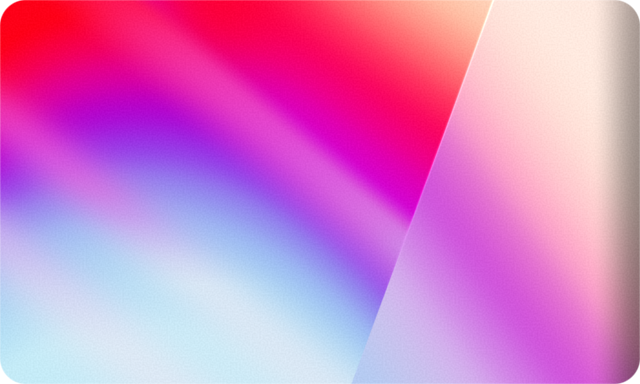
This background is drawn by a Shadertoy shader. Its source:

```glsl
// Draws folded sheets of silky colour, red through violet to pale blue, beside a
// slanted glass pane. Each sheet is a smooth colour ramp over a bent coordinate;
// soft diagonal veils, an edge shadow, fine grain and rounded corners go on top.

const float WIDTH = 1.67;   // canvas width when its height is 1
const int STOPS = 10;

const vec3 WARM_SHEET[STOPS] = vec3[STOPS](
    vec3(1.0, .83, .73), vec3(1.0, .76, .65), vec3(1.0, .60, .54), vec3(1.0, .40, .43),
    vec3(1.0, .17, .36), vec3(.98, .01, .37), vec3(.94, .0, .52), vec3(.87, .0, .72),
    vec3(.82, .02, .84), vec3(.80, .10, .87));
const vec3 COOL_SHEET[STOPS] = vec3[STOPS](
    vec3(1.0, .0, .06), vec3(.97, .0, .30), vec3(.88, .0, .60), vec3(.69, .0, .82),
    vec3(.58, .22, .91), vec3(.57, .54, .93), vec3(.61, .75, .95), vec3(.66, .83, .95),
    vec3(.71, .88, .96), vec3(.78, .93, .97));
const vec3 VEIL[STOPS] = vec3[STOPS](
    vec3(1.0, .08, .30), vec3(.97, .17, .55), vec3(.93, .23, .72), vec3(.89, .28, .82),
    vec3(.86, .36, .87), vec3(.85, .45, .88), vec3(.80, .57, .92), vec3(.80, .73, .94),
    vec3(.84, .85, .95), vec3(.88, .92, .96));
const vec3 PANE[STOPS] = vec3[STOPS](
    vec3(.70, .80, .95), vec3(.78, .77, .93), vec3(.83, .71, .93), vec3(.82, .50, .90),
    vec3(.81, .30, .86), vec3(.88, .42, .82), vec3(1.0, .66, .78), vec3(1.0, .80, .81),
    vec3(1.0, .89, .85), vec3(1.0, .92, .88));
const vec3 RED = vec3(1.0, .0, .16);

// Blends evenly spaced colour stops with a normalised Gaussian kernel
vec3 ramp(vec3 stops[STOPS], float t) {
    float s = clamp(t, 0.0, 1.0) * float(STOPS - 1);
    vec3 sum = vec3(0.0);
    float total = 0.0;
    for (int i = 0; i < STOPS; i++) {
        float d = s - float(i);
        float w = exp(-1.8 * d * d);
        sum += w * stops[i];
        total += w;
    }
    return sum / total;
}

float bell(float d, float radius) {
    return exp(-d * d / (radius * radius));
}

float remap(float v, float lo, float hi) {
    return (v - lo) / (hi - lo);
}

vec2 gradientAt(vec2 cell) {
    vec3 h = fract(cell.xyx * vec3(.1031, .1030, .0973));
    h += dot(h, h.yzx + 33.33);
    float angle = 6.2832 * fract((h.x + h.y) * h.z);
    return vec2(cos(angle), sin(angle));
}

float gradientNoise(vec2 p) {
    vec2 i = floor(p), f = fract(p);
    vec2 u = f * f * (3.0 - 2.0 * f), o = vec2(0.0, 1.0);
    float low = mix(dot(gradientAt(i), f), dot(gradientAt(i + o.yx), f - o.yx), u.x);
    float high = mix(dot(gradientAt(i + o.xy), f - o.xy), dot(gradientAt(i + o.yy), f - o.yy), u.x);
    return mix(low, high, u.y);
}

float roundedBox(vec2 p, vec2 halfSize, float radius) {
    vec2 q = abs(p) - halfSize + radius;
    return length(max(q, 0.0)) + min(max(q.x, q.y), 0.0) - radius;
}

// Folded sheets left of the slanted edge
vec3 foldedSheets(vec2 p) {
    float across = p.y - 0.845 * p.x;                   // distance across the diagonal folds
    float bend = p.y - 0.874 * (p.x - 0.37) * (p.x - 0.37);

    vec3 warm = ramp(WARM_SHEET, remap(p.y - 0.68 * p.x, -0.87, -0.087));
    warm = mix(warm, RED, 0.8 * bell(length(p - vec2(0.57, 0.0)), 0.2));
    vec3 cool = ramp(COOL_SHEET, remap(bend, 0.0, 0.861));

    // Two soft veils over the cool sheet
    float spread = 0.08 + 0.06 * p.y;
    cool = mix(cool, ramp(VEIL, 1.72 * p.y - 0.283), 0.85 * bell(across - 0.293, spread));
    cool = mix(cool, ramp(VEIL, 0.8 * p.y + 0.27), 0.9 * bell(across - 0.638, spread));

    // The main veil hides the seam between the sheets
    vec3 col = mix(warm, cool, smoothstep(-0.34, -0.22, across));
    float fadeEnd = -0.075 + 0.06 * p.y;
    float veil = smoothstep(-0.37, -0.275, across) * (1.0 - smoothstep(-0.26, fadeEnd, across));
    return mix(col, ramp(VEIL, p.y), 0.95 * veil);
}

// Glass pane, shaded towards the right border
vec3 glassPane(vec2 p) {
    vec3 col = ramp(PANE, remap(p.x - 0.75 * p.y, 0.217, 1.391));
    float shade = smoothstep(1.54, 1.68, p.x);
    return col * (1.0 - shade * mix(0.34, 0.48, p.y));
}

void mainImage(out vec4 fragColor, in vec2 fragCoord) {
    vec2 uv = fragCoord / iResolution.xy;
    vec2 p = vec2(uv.x * WIDTH, 1.0 - uv.y);            // y runs downwards
    float pixel = 1.0 / iResolution.y;

    // Join the two halves along the slanted edge, with a thin glint
    float edge = (p.x - 1.287 + 0.37 * p.y) * 0.938;
    vec3 col = mix(foldedSheets(p), glassPane(p), smoothstep(-pixel, pixel, edge));
    col += 0.16 * bell(edge, 0.003) * (1.0 - smoothstep(0.2, 0.85, p.y));

    // Fine grain
    col += 0.03 * gradientNoise(p * 210.0);

    // Rounded corners on white
    float box = roundedBox(p - vec2(0.5 * WIDTH, 0.5), vec2(0.5 * WIDTH, 0.5), 0.068);
    col = mix(col, vec3(1.0), smoothstep(-pixel, pixel, box));
    fragColor = vec4(clamp(col, 0.0, 1.0), 1.0);
}
```
